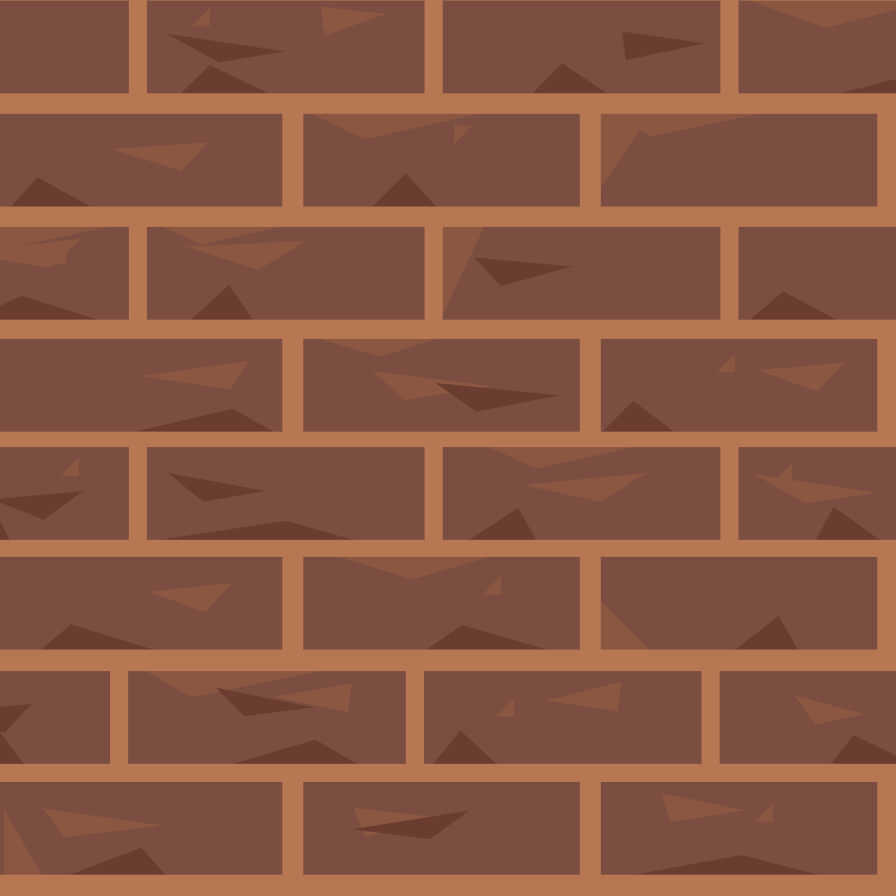
Reproduce this texture procedurally as a Shadertoy shader.

```glsl
// Flat brick wall: staggered bricks in wide clay mortar, chipped with light and dark shards.

const vec3 MORTAR = vec3(0.722, 0.467, 0.325);
const vec3 BRICK  = vec3(0.486, 0.306, 0.255);
const vec3 LIGHT  = vec3(0.548, 0.342, 0.256);
const vec3 DARK   = vec3(0.420, 0.238, 0.190);

const float ROWS = 8.0;
const float BRICK_HEIGHT = 0.1035;
// Height of each course above its grid line, in rows, from the bottom up
const float LIFT[8] = float[8](0.19, 0.18, 0.20, 0.18, 0.146, 0.146, 0.156, 0.167);

// Four random values per brick and kind of shard
vec4 hash4(vec2 id, float seed) {
    float n = dot(id, vec2(127.1, 311.7)) + seed * 74.7;
    return fract(sin(n + vec4(0.0, 17.3, 41.9, 89.2)) * 43758.55);
}

// Smooth coverage of a signed distance
float cover(float d, float px) {
    return clamp(0.5 - d / px, 0.0, 1.0);
}

// Signed distance to the line a-b, positive on its right
float edge(vec2 p, vec2 a, vec2 b) {
    vec2 n = normalize(b - a);
    return dot(p - a, vec2(n.y, -n.x));
}

// Signed distance to a triangle of either winding
float triangle(vec2 p, vec2 a, vec2 b, vec2 c) {
    float s = sign((b.x - a.x) * (c.y - a.y) - (b.y - a.y) * (c.x - a.x));
    return max(max(s * edge(p, a, b), s * edge(p, b, c)), s * edge(p, c, a));
}

// Slanted thin shard around a centre
float sliver(vec2 p, vec2 centre, vec4 h) {
    vec2 q = p - centre;
    q.x *= h.x < 0.5 ? -1.0 : 1.0;
    float halfLength = mix(0.35, 0.72, h.y);
    return triangle(q, vec2(-halfLength, mix(-0.12, 0.08, h.z)),
                    vec2(halfLength, 0.14),
                    vec2(mix(0.05, 0.5, h.w), -0.17));
}

// Brick face; p is in brick heights from its lower left corner
vec3 brickFace(vec2 p, float width, vec2 id, float px) {
    vec3 col = BRICK;

    // Light wedge hanging from the top edge
    vec4 h = hash4(id, 1.0);
    float start = mix(0.0, 0.5, h.y);
    float wedge = triangle(p, vec2(start, 1.02),
                           vec2(start + mix(1.2, 2.5, h.z), 1.02),
                           vec2(start + mix(0.4, 0.9, h.w), mix(0.84, 0.64, h.z)));
    col = mix(col, LIGHT, cover(wedge, px) * step(h.x, 0.32));

    // Light wedge along one end
    h = hash4(id, 2.0);
    vec2 q = vec2(h.y < 0.6 ? p.x : width - p.x, h.z < 0.5 ? p.y : 1.0 - p.y);
    float corner = triangle(q, vec2(-0.02), vec2(mix(0.35, 0.6, h.w), -0.02),
                            vec2(-0.02, mix(0.5, 1.1, h.z)));
    col = mix(col, LIGHT, cover(corner, px) * step(h.x, 0.2));

    // Light sliver on the upper half
    h = hash4(id, 3.0);
    vec2 centre = vec2(width * mix(0.25, 0.75, h.y), mix(0.5, 0.8, h.z));
    float shard = sliver(p, centre, hash4(id, 4.0));
    col = mix(col, LIGHT, cover(shard, px) * step(h.x, 0.7));

    // Small light chip
    h = hash4(id, 5.0);
    q = p - vec2(width * mix(0.1, 0.9, h.y), mix(0.5, 0.8, h.z));
    float chip = triangle(q, vec2(0.0), vec2(0.19, 0.2), vec2(h.w < 0.5 ? 0.0 : 0.19, h.w < 0.5 ? 0.2 : 0.0));
    col = mix(col, LIGHT, cover(chip, px) * step(h.x, 0.45));

    // Dark wedge rising from the bottom edge
    h = hash4(id, 6.0);
    float span = mix(0.7, 2.4, h.y * h.y);
    start = mix(-0.1, width - span + 0.1, h.z);
    float foot = triangle(p, vec2(start, -0.02), vec2(start + span, -0.02),
                          vec2(start + span * mix(0.25, 0.8, h.w), mix(0.38, 0.2, h.y)));
    col = mix(col, DARK, cover(foot, px) * step(h.x, 0.8));

    // Dark sliver
    h = hash4(id, 7.0);
    centre = vec2(width * mix(0.2, 0.8, h.y), mix(0.3, 0.7, h.z));
    shard = sliver(p, centre, hash4(id, 8.0));
    return mix(col, DARK, cover(shard, px) * step(h.x, 0.36));
}

void mainImage(out vec4 fragColor, in vec2 fragCoord) {
    vec2 uv = fragCoord / iResolution.xy;

    // Course and its stagger
    float row = clamp(floor(uv.y * ROWS - 0.085), 0.0, ROWS - 1.0);
    bool even = mod(row, 2.0) < 0.5;
    float pitch = even ? 0.332 : 0.3301;
    float width = even ? 0.3086 : 0.3099;
    float offset = even ? 0.0065 : (row == 1.0 ? 0.143 : 0.164);

    // Brick within the course, cells split mid-joint
    float gap = pitch - width;
    float column = floor((uv.x - offset + 0.5 * gap) / pitch);
    vec2 corner = vec2(offset + column * pitch, (row + LIFT[int(row)]) / ROWS);
    vec2 p = (uv - corner) / BRICK_HEIGHT;
    float brickWidth = width / BRICK_HEIGHT;
    float px = 1.0 / (iResolution.y * BRICK_HEIGHT);

    // First brick of even courses runs past the left border
    float left = even && column == 0.0 ? -1.0 : 0.0;
    float d = max(max(left - p.x, p.x - brickWidth), max(-p.y, p.y - 1.0));

    vec3 face = brickFace(p, brickWidth, vec2(column, row), px);
    fragColor = vec4(mix(MORTAR, face, cover(d, px)), 1.0);
}
```
